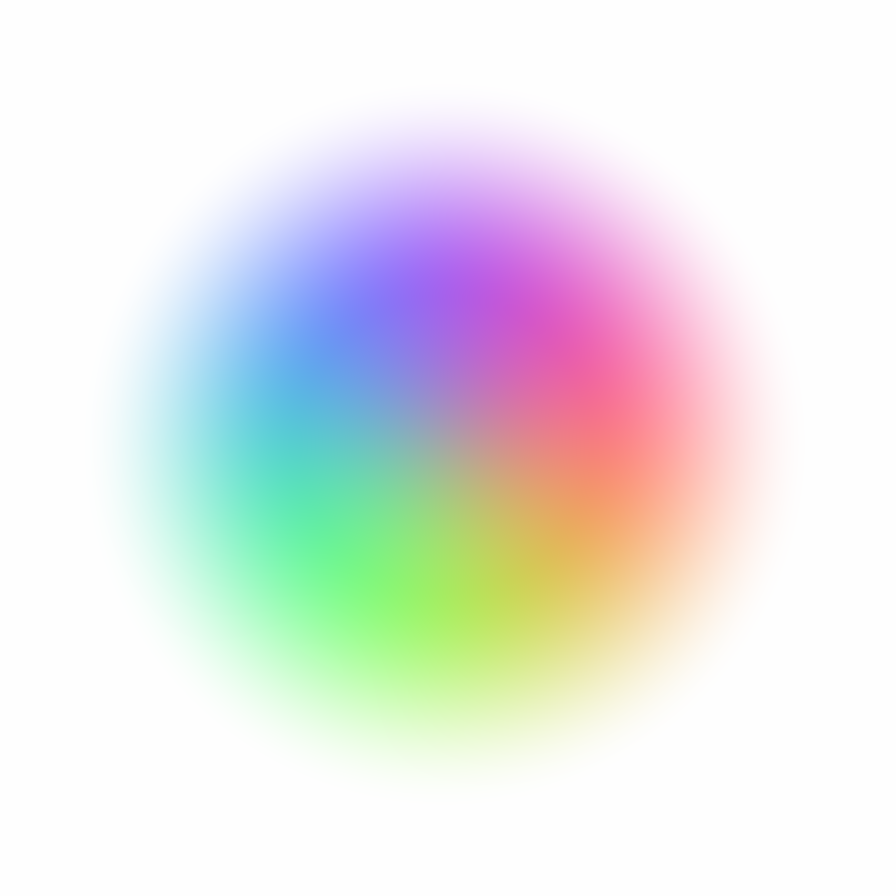
This background is drawn by a WebGL 2 fragment shader. Its source:

```glsl
#version 300 es
precision highp float;
// A soft, blurred colour-wheel disc glowing on a near-white background.

uniform vec2 u_resolution;
out vec4 fragColor;

const vec3 BACKGROUND = vec3(0.996);
const vec2 CENTER = vec2(0.497, 0.504);
const float SOLID_RADIUS = 0.155;   // fade to the background begins here
const float FADE_RADIUS = 0.41;     // and ends here
const float GREY_RADIUS = 0.125;    // size of the muted core
const float MEAN_LEVEL = 0.65;
const float HUE_STRENGTH = 0.36;
const float THIRD_TURN = 2.0943951;
const vec3 HUE_PHASES = vec3(0.0, -THIRD_TURN, THIRD_TURN); // red, green, blue

// Each channel is a cosine around the wheel, muted to grey at the core.
vec3 wheelColor(vec2 p) {
    float radius = max(length(p), 1e-4);
    vec2 direction = p / radius;
    float saturation = tanh(radius / GREY_RADIUS);
    vec3 hue = direction.x * cos(HUE_PHASES) + direction.y * sin(HUE_PHASES);
    return clamp(MEAN_LEVEL + HUE_STRENGTH * saturation * hue, 0.0, 1.0);
}

// Coverage of the blurred disc.
float discGlow(vec2 p) {
    return 1.0 - smoothstep(SOLID_RADIUS, FADE_RADIUS, length(p));
}

void main() {
    // Square units, centred on any canvas shape.
    float side = min(u_resolution.x, u_resolution.y);
    vec2 uv = (gl_FragCoord.xy - 0.5 * u_resolution) / side + 0.5;
    vec2 p = uv - CENTER;

    fragColor = vec4(mix(BACKGROUND, wheelColor(p), discGlow(p)), 1.0);
}
```
